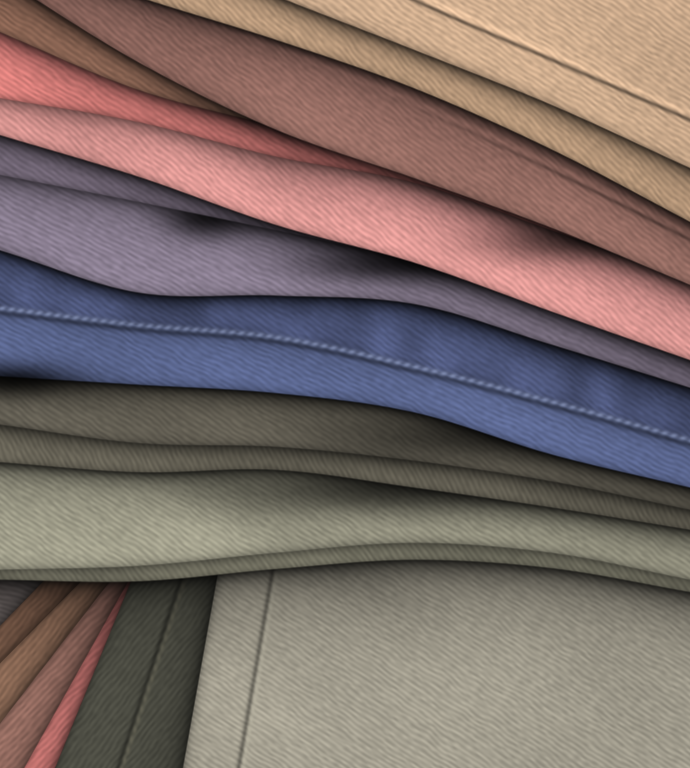
Write a WebGL 1 fragment shader that draws this texture.

```glsl
precision highp float;
// A stack of folded twill garments in beige, mauve, pink, lavender, blue, olive and sage.
uniform vec2 u_resolution;

#define EDGE 0.0016
#define SHADOW_WIDTH 0.011
#define ROLL_WIDTH 0.006
#define ROLL_DARK 0.30
#define TWILL_FREQ 150.0
#define TWILL_DEPTH 0.055
#define GRAIN_DEPTH 0.11
#define FOLD_DEPTH 0.12
#define STITCH_FREQ 75.0

float hash(vec2 p) {
  vec3 q = fract(vec3(p.xyx) * 0.1031);
  q += dot(q, q.yzx + 33.33);
  return fract((q.x + q.y) * q.z);
}

float noise(vec2 p) {
  vec2 i = floor(p), f = fract(p);
  f = f * f * (3.0 - 2.0 * f);
  return mix(mix(hash(i), hash(i + vec2(1, 0)), f.x),
             mix(hash(i + vec2(0, 1)), hash(i + vec2(1, 1)), f.x), f.y);
}

// Catmull-Rom segment from b to c
float segment(float a, float b, float c, float d, float t) {
  return b + 0.5 * t * (c - a + t * (2.0 * a - 5.0 * b + 4.0 * c - d + t * (3.0 * (b - c) + d - a)));
}

// Smooth curve through six evenly spaced heights
float curve(float x, vec3 l, vec3 r) {
  float t = x * 5.0;
  if (t < 1.0) return segment(2.0 * l.x - l.y, l.x, l.y, l.z, t);
  if (t < 2.0) return segment(l.x, l.y, l.z, r.x, t - 1.0);
  if (t < 3.0) return segment(l.y, l.z, r.x, r.y, t - 2.0);
  if (t < 4.0) return segment(l.z, r.x, r.y, r.z, t - 3.0);
  return segment(r.x, r.y, r.z, 2.0 * r.z - r.y, t - 4.0);
}

// Diagonal ribs, thread grain and broad soft folds
float twill(vec2 p, float lean) {
  vec2 along = vec2(cos(lean), sin(lean));
  vec2 q = vec2(dot(p, along), dot(p, vec2(-along.y, along.x)));
  float rib = sin(6.2832 * (q.y * TWILL_FREQ + 0.7 * noise(p * 45.0)));
  float grain = noise(q * vec2(130.0, 330.0)) - 0.5;
  float folds = noise(q * vec2(5.0, 14.0)) - 0.5;
  return 1.0 + TWILL_DEPTH * rib + GRAIN_DEPTH * grain + FOLD_DEPTH * folds;
}

// Lays cloth where gap < 0 and casts its shadow beyond the edge
void layer(inout vec3 c, vec2 p, float gap, vec3 dye, float lean, float shade) {
  float out_ = max(gap, 0.0);
  c *= 1.0 - shade * (0.72 * exp(-out_ / SHADOW_WIDTH) + 0.28 * exp(-out_ / (4.0 * SHADOW_WIDTH)));
  vec3 cloth = dye * twill(p, lean) * (1.0 - ROLL_DARK * exp(min(gap, 0.0) / ROLL_WIDTH));
  c = mix(cloth, c, smoothstep(-EDGE, EDGE, gap));
}

void pocket(inout vec3 c, vec2 uv, vec2 center, vec2 size, float depth) {
  vec2 q = (uv - center) / size;
  c *= 1.0 - depth * exp(-dot(q, q));
}

// Thin dark groove with a soft lit ridge above it
void crease(inout vec3 c, float gap, float depth) {
  c *= 1.0 - depth * exp(-pow(gap / 0.003, 2.0));
  c *= 1.0 + 0.12 * exp(-pow((gap + 0.008) / 0.005, 2.0));
}

void stitch(inout vec3 c, float gap, float along, vec3 thread) {
  float dash = 0.55 + 0.45 * sin(6.2832 * (along * STITCH_FREQ + gap * 60.0));
  c *= 1.0 - 0.35 * exp(-pow((gap - 0.006) / 0.004, 2.0));
  c = mix(c, thread, (0.35 + 0.5 * dash) * exp(-pow(gap / 0.0035, 2.0)));
}

// Signed side of a slanted line in the lower panels
float slant(vec2 uv, float top, float bottom) {
  return mix(top, bottom, (uv.y - 0.75) * 4.0) - uv.x;
}

void main() {
  vec2 uv = gl_FragCoord.xy / u_resolution;
  uv.y = 1.0 - uv.y;
  vec2 p = uv * vec2(u_resolution.x / u_resolution.y, 1.0);
  float x = uv.x, y = uv.y;

  // Hanging panels at the bottom, left to right
  vec3 c = vec3(0.52, 0.48, 0.47) * twill(p, 0.3);
  layer(c, p, slant(uv, 0.07, -0.20), vec3(0.55, 0.41, 0.33), -0.9, 0.5);
  layer(c, p, slant(uv, 0.125, -0.15), vec3(0.62, 0.47, 0.38), -0.9, 0.5);
  layer(c, p, slant(uv, 0.165, -0.05), vec3(0.66, 0.48, 0.43), -0.8, 0.5);
  layer(c, p, slant(uv, 0.19, 0.035), vec3(0.93, 0.55, 0.53), -0.8, 0.45);
  layer(c, p, slant(uv, 0.193, 0.08), vec3(0.32, 0.32, 0.28), -0.9, 0.6);
  stitch(c, slant(uv, 0.27, 0.177), y, vec3(0.41, 0.40, 0.34));
  layer(c, p, slant(uv, 0.315, 0.265), vec3(0.64, 0.62, 0.56), 0.6, 0.6);
  stitch(c, slant(uv, 0.40, 0.352), y, vec3(0.73, 0.71, 0.64));
  c *= 1.0 - 0.24 * exp(-max(y - 0.73, 0.0) / 0.07);

  // Sage and olive folds
  layer(c, p, y - curve(x, vec3(0.755, 0.757, 0.741), vec3(0.729, 0.740, 0.771)), vec3(0.60, 0.59, 0.51), 0.9, 0.75);
  layer(c, p, y - curve(x, vec3(0.742, 0.737, 0.720), vec3(0.707, 0.720, 0.755)), vec3(0.65, 0.64, 0.56), 0.6, 0.5);
  pocket(c, uv, vec2(0.55, 0.64), vec2(0.22, 0.03), 0.55);
  layer(c, p, y - curve(x, vec3(0.602, 0.615, 0.612), vec3(0.635, 0.661, 0.690)), vec3(0.49, 0.47, 0.41), 1.1, 0.8);
  layer(c, p, y - curve(x, vec3(0.553, 0.577, 0.582), vec3(0.600, 0.627, 0.664)), vec3(0.44, 0.42, 0.37), 0.6, 0.65);
  pocket(c, uv, vec2(0.68, 0.57), vec2(0.20, 0.03), 0.5);

  // Blue folds with a stitched seam
  float seam = y - curve(x, vec3(0.401, 0.423, 0.439), vec3(0.477, 0.523, 0.573));
  layer(c, p, y - curve(x, vec3(0.490, 0.501, 0.512), vec3(0.537, 0.592, 0.635)), vec3(0.38, 0.43, 0.60), 0.5, 0.9);
  pocket(c, uv, vec2(0.02, 0.495), vec2(0.09, 0.022), 0.75);
  layer(c, p, seam, vec3(0.34, 0.38, 0.54) * (0.88 + 0.26 * noise(p * vec2(28.0, 20.0))), 0.6, 0.25);
  stitch(c, seam, x, vec3(0.55, 0.60, 0.75));

  // Lavender folds
  layer(c, p, y - curve(x, vec3(0.326, 0.381, 0.385), vec3(0.396, 0.449, 0.505)), vec3(0.59, 0.54, 0.62), 0.5, 0.9);
  pocket(c, uv, vec2(0.30, 0.285), vec2(0.06, 0.025), 0.7);
  pocket(c, uv, vec2(0.58, 0.345), vec2(0.14, 0.022), 0.65);
  layer(c, p, y - curve(x, vec3(0.228, 0.263, 0.300), vec3(0.340, 0.390, 0.450)), vec3(0.52, 0.47, 0.54), 0.6, 0.6);

  // Pink folds
  layer(c, p, y - curve(x, vec3(0.176, 0.230, 0.293), vec3(0.342, 0.406, 0.469)), vec3(0.94, 0.65, 0.63), 0.7, 0.85);
  pocket(c, uv, vec2(0.82, 0.315), vec2(0.12, 0.025), 0.45);
  layer(c, p, y - curve(x, vec3(0.128, 0.159, 0.204), vec3(0.238, 0.300, 0.360)), vec3(0.92, 0.54, 0.52), 0.6, 0.5);

  // Brown and mauve folds
  layer(c, p, y - curve(x, vec3(0.042, 0.117, 0.165), vec3(0.215, 0.280, 0.350)), vec3(0.63, 0.46, 0.38), 0.6, 0.7);
  layer(c, p, y - curve(x, vec3(-0.030, 0.081, 0.169), vec3(0.232, 0.297, 0.371)), vec3(0.62, 0.45, 0.41), 0.7, 0.8);
  crease(c, y - curve(x, vec3(-0.050, 0.010, 0.070), vec3(0.140, 0.222, 0.312)), 0.3 * smoothstep(0.5, 0.9, x));

  // Beige folds
  layer(c, p, y - curve(x, vec3(-0.065, -0.004, 0.052), vec3(0.115, 0.195, 0.289)), vec3(0.81, 0.67, 0.54), 0.8, 0.85);
  layer(c, p, y - curve(x, vec3(-0.160, -0.078, -0.005), vec3(0.065, 0.137, 0.219)), vec3(0.80, 0.67, 0.55), 0.6, 0.8);
  crease(c, y - curve(x, vec3(-0.300, -0.200, -0.090), vec3(0.000, 0.078, 0.156)), 0.45);

  gl_FragColor = vec4(clamp(c, 0.0, 1.0), 1.0);
}
```
